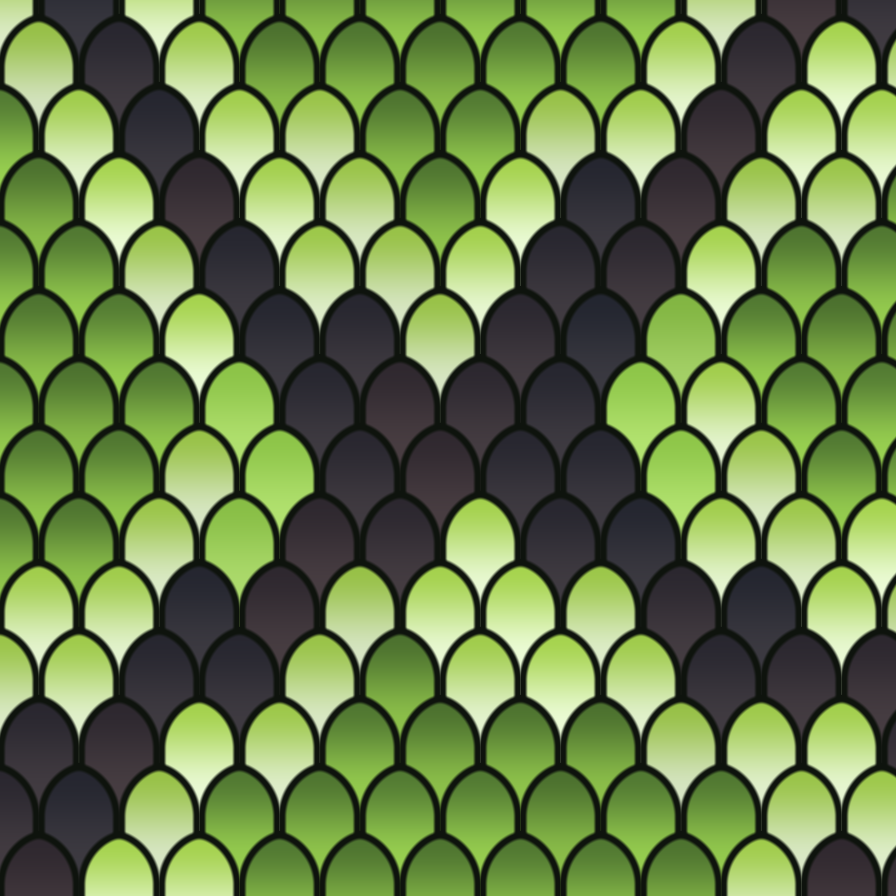
Reproduce this pattern procedurally as a Shadertoy shader.

```glsl
// Overlapping snake scales: dark crossing bands over green diamonds with pale borders.

const vec2  ORIGIN      = vec2(0.0433, 0.0156); // first scale tip, from the upper left
const float HALF_PITCH  = 0.0448;  // half the spacing between scales in a row
const float ROW_STEP    = 0.0760;  // spacing between rows
const float ARCH_HEIGHT = 0.0600;  // tip to widest point
const float TIP_ROUND   = 0.0060;
const float LINE_INNER  = 0.0062;  // outline inside the arch
const float LINE_OUTER  = 0.0014;  // outline outside the arch
const float SOFTNESS    = 0.0022;
const float JITTER      = 0.10;    // brightness variation between scales

const vec3 OUTLINE      = vec3(0.055, 0.075, 0.050);
const vec3 BAND_TOP     = vec3(0.165, 0.155, 0.175);
const vec3 BAND_BOTTOM  = vec3(0.260, 0.235, 0.245);
const vec3 PALE_TOP     = vec3(0.620, 0.790, 0.290);
const vec3 PALE_BOTTOM  = vec3(0.880, 0.940, 0.800);
const vec3 LIME_TOP     = vec3(0.530, 0.740, 0.270);
const vec3 LIME_BOTTOM  = vec3(0.670, 0.850, 0.420);
const vec3 GREEN_TOP    = vec3(0.310, 0.460, 0.190);
const vec3 GREEN_BOTTOM = vec3(0.570, 0.780, 0.300);

float hash(vec2 p) {
    return fract(sin(dot(p, vec2(127.1, 311.7))) * 43758.5);
}

// Pointed arch with its tip at the origin and straight sides; p.y grows downward.
float archDistance(vec2 p) {
    float shift = (ARCH_HEIGHT * ARCH_HEIGHT - HALF_PITCH * HALF_PITCH) / (2.0 * HALF_PITCH);
    float side = sqrt(p.x * p.x + TIP_ROUND * TIP_ROUND);
    return length(vec2(side + shift, max(ARCH_HEIGHT - p.y, 0.0))) - (shift + HALF_PITCH);
}

// Dark bands; a is the half-column and r the row, both whole numbers.
bool isBand(float a, float r) {
    if (r < 6.0) { // upper arms, each widening towards the crossing
        float falling = a - r, rising = a + r;
        bool left = falling >= 2.0 && falling <= (r >= 4.0 ? 4.0 : 2.0);
        bool right = rising >= (r >= 2.0 ? 16.0 : 18.0) && rising <= (r < 0.0 ? 20.0 : 18.0);
        return left || right;
    }
    // lower arms, spreading faster, and the corner of the next band
    float d = r - 7.0;
    bool left = abs(a - max(7.7 - 2.0 * d, -0.3)) < 1.75;
    bool right = abs(a - (14.2 + 1.8 * d + 0.35 * d * d)) < 2.3;
    bool corner = a >= 20.0 && r >= 12.0;
    return left || right || corner;
}

// Deep green hearts of the four diamonds between the bands.
bool isHeart(float a, float r) {
    bool top = abs(a - 10.0) < min(5.0 - 2.45 * r, 5.5);
    bool left = r < 8.0 && a < 3.5 - abs(r - 5.0);
    bool right = a > 16.85 + 1.5 * abs(r - 4.2);
    bool bottom = abs(a - min(2.0 * r - 9.0, 11.0)) < min(0.3 + 3.1 * (r - 9.0), 6.5);
    return top || left || right || bottom;
}

// Flanks of the crossing, plainer than the pale borders.
bool isFlank(float a, float r) {
    float offset = abs(a - 10.5);
    return offset > 3.0 && offset < 6.0 && abs(r - 5.5) < 2.0;
}

vec3 scaleColour(float a, float r, float depth) {
    float t = smoothstep(0.08, 0.92, depth / (ROW_STEP + 0.75 * ARCH_HEIGHT));
    float seed = hash(vec2(a, r));
    float shade = 1.0 + JITTER * (seed - 0.5);
    if (isBand(a, r)) {
        vec3 tint = mix(vec3(-0.02, 0.0, 0.02), vec3(0.015, -0.005, 0.0), seed);
        return mix(BAND_TOP, BAND_BOTTOM, t) * shade + tint;
    }
    if (isHeart(a, r)) return mix(GREEN_TOP, GREEN_BOTTOM, t) * shade;
    if (isFlank(a, r)) return mix(LIME_TOP, LIME_BOTTOM, t) * shade;
    return mix(PALE_TOP, PALE_BOTTOM, t) * shade;
}

void mainImage(out vec4 fragColor, in vec2 fragCoord) {
    vec2 uv = fragCoord / iResolution.y;
    vec2 p = vec2(uv.x, 1.0 - uv.y) - ORIGIN;
    float soft = max(SOFTNESS, 1.0 / iResolution.y);
    float nearestRow = floor(p.y / ROW_STEP);
    vec3 colour = OUTLINE;

    // Lower rows lie over the ones above.
    for (int i = -1; i <= 1; i++) {
        float r = nearestRow + float(i);
        float stagger = mod(r, 2.0);
        float a = 2.0 * floor((p.x / HALF_PITCH - stagger) * 0.5 + 0.5) + stagger;
        vec2 local = p - vec2(a * HALF_PITCH, r * ROW_STEP);
        float d = archDistance(local);
        float cover = 1.0 - smoothstep(-soft, soft, d - LINE_OUTER);
        float fill = 1.0 - smoothstep(-soft, soft, d + LINE_INNER);
        vec3 layer = mix(OUTLINE, scaleColour(a, r, local.y), fill);
        colour = mix(colour, layer, cover);
    }
    fragColor = vec4(colour, 1.0);
}
```
